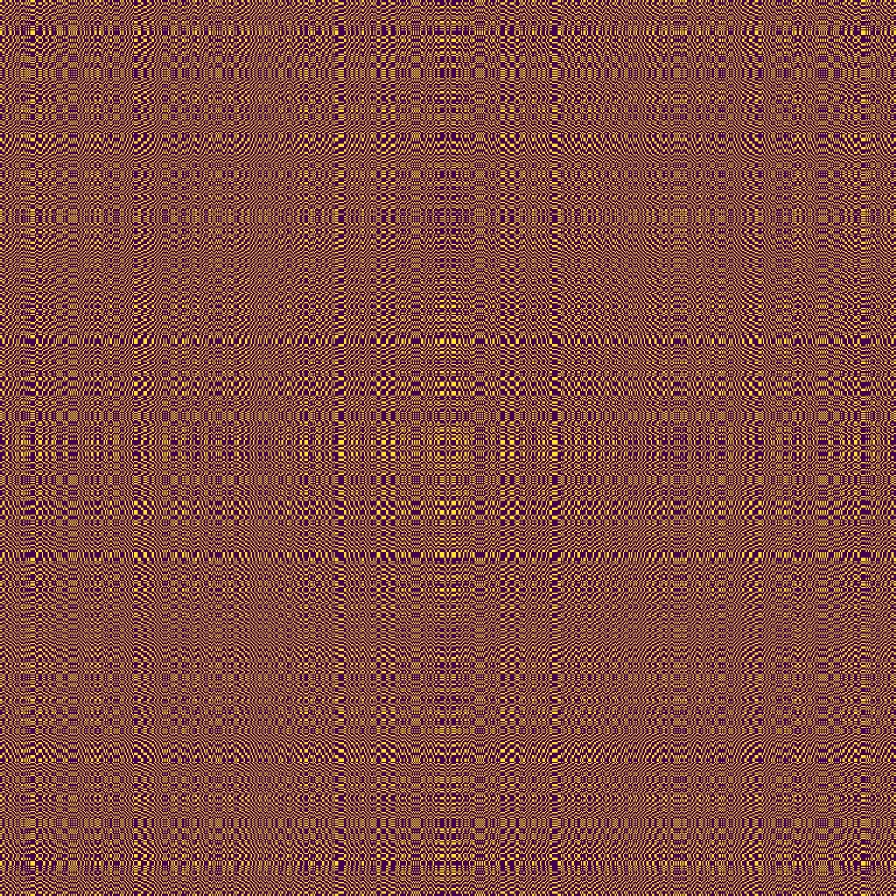
A WebGL 2 fragment shader for this pattern:

```glsl
#version 300 es
precision highp float;
// A fine two-colour weave, mirrored about both centre lines. Each row and column
// carries a digit 0..2 from a banded, jittered wave; a cell is yellow where the
// two digits sum to a multiple of three. Sub-samples smooth the cell edges.

uniform vec2 u_resolution;
out vec4 fragColor;

const float CELLS = 768.0;        // cells across the canvas
const float WIDE_BANDS = 9.0;
const float NARROW_BANDS = 81.0;
const int SAMPLES = 3;            // sub-samples per pixel side
const vec3 PURPLE = vec3(0.267, 0.005, 0.329);
const vec3 YELLOW = vec3(0.993, 0.906, 0.144);

// Integer hash of an index and a seed, mapped to 0..1
float hash(float index, uint seed) {
    uint h = uint(index) * 747796405u + seed * 2891336453u;
    h = ((h >> ((h >> 28u) + 4u)) ^ h) * 277803737u;
    h = (h >> 22u) ^ h;
    return float(h >> 8u) / 16777216.0;
}

// Index of the band around the centre, for a given number of bands
float bandIndex(float centreDistance, float bands) {
    return floor(centreDistance * bands + 0.5);
}

// Digit 0, 1 or 2 of the thread at a position along one axis
float threadDigit(float position) {
    float cell = floor(position * CELLS);
    float thread = floor(abs(cell + 0.5 - 0.5 * CELLS));
    float centreDistance = (thread + 0.5) / CELLS;

    // The rate sets the run lengths: low is coarse, one half alternates
    float wide = hash(bandIndex(centreDistance, WIDE_BANDS), 3u);
    float narrow = hash(bandIndex(centreDistance, NARROW_BANDS), 17u);
    float rate = mix(0.15, 0.5, mix(wide, narrow, 0.65));

    float swing = 0.6 * cos(0.15 * thread);
    float jitter = 0.3 * hash(thread, 41u);
    return floor(3.0 * fract(rate * thread + swing + jitter));
}

// 1 on a yellow cell, 0 on a purple one
float weave(vec2 uv) {
    float sum = threadDigit(uv.x) + threadDigit(uv.y);
    return 1.0 - step(0.5, mod(sum + 0.25, 3.0) - 0.25);
}

// Yellow share of the pixel centred at the given coordinate
float coverage(vec2 pixelCentre, vec2 resolution) {
    float total = 0.0;
    for (int j = 0; j < SAMPLES; j++) {
        for (int i = 0; i < SAMPLES; i++) {
            vec2 offset = (vec2(i, j) + 0.5) / float(SAMPLES) - 0.5;
            total += weave((pixelCentre + offset) / resolution);
        }
    }
    return total / float(SAMPLES * SAMPLES);
}

void main() {
    float yellowShare = coverage(gl_FragCoord.xy, u_resolution);
    fragColor = vec4(mix(PURPLE, YELLOW, yellowShare), 1.0);
}
```
